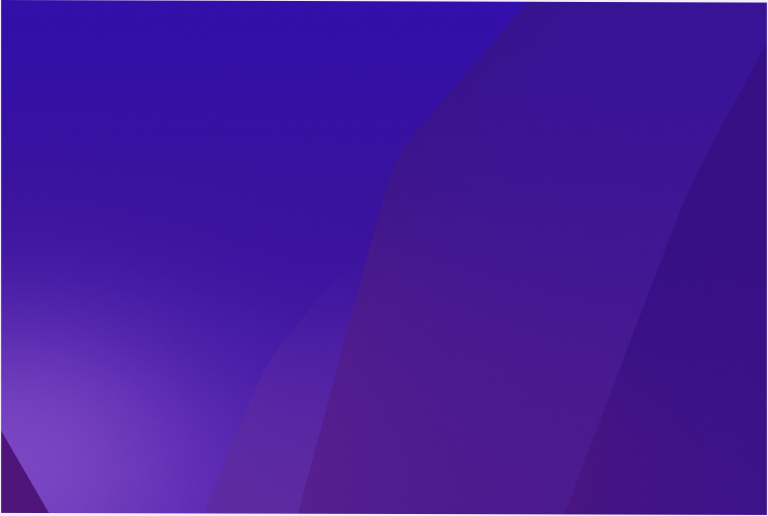
Write a WebGL 1 fragment shader that draws this background.

```glsl
precision highp float;

uniform vec2 u_resolution;

// Left sheet and its glow
const vec3 SKY_TOP = vec3(0.195, 0.060, 0.660);
const vec3 SKY_MID = vec3(0.225, 0.070, 0.615);
const vec3 SKY_LOW = vec3(0.320, 0.130, 0.680);
const vec3 GLOW = vec3(0.490, 0.280, 0.765);
const vec2 GLOW_CENTER = vec2(0.02, 0.10);
const vec2 GLOW_SIZE = vec2(0.24, 0.29);

// Folded sheets
const vec3 FOLD = vec3(0.365, 0.165, 0.620);
const vec3 BAND_TOP = vec3(0.220, 0.075, 0.590);
const vec3 BAND_LOW = vec3(0.290, 0.100, 0.560);
const vec3 BAND_WARM = vec3(0.340, 0.120, 0.560);
const vec3 SIDE_TOP = vec3(0.215, 0.060, 0.520);
const vec3 SIDE_LOW = vec3(0.240, 0.070, 0.540);
const vec3 SIDE_WARM = vec3(0.290, 0.085, 0.500);
const vec3 CORNER = vec3(0.310, 0.080, 0.480);
const vec3 MARGIN = vec3(0.950, 0.930, 0.970);

// Edge curves: base x, slope, extra slope above the knee, knee height
const vec4 FOLD_EDGE = vec4(0.264, 0.270, 0.300, 0.300);
const vec4 BAND_EDGE = vec4(0.387, 0.180, 0.406, 0.700);
const vec4 SIDE_EDGE = vec4(0.734, 0.255, 0.110, 0.640);
const vec2 CORNER_EDGE = vec2(0.066, -0.390);
const float KNEE_WIDTH = 0.04;
const float GRAIN = 0.006;

float hash(vec2 p) {
    return fract(sin(dot(p, vec2(127.1, 311.7))) * 43758.5);
}

// Horizontal offset from a line that bends smoothly at its knee
float edgeOffset(vec2 uv, vec4 edge) {
    float d = uv.y - edge.w;
    float bend = 0.5 * (d + sqrt(d * d + KNEE_WIDTH * KNEE_WIDTH));
    return uv.x - (edge.x + edge.y * uv.y + edge.z * bend);
}

float cover(float offset, float pixel) {
    return smoothstep(-pixel, pixel, offset);
}

vec3 leftSheet(vec2 uv) {
    float height = uv.y + 0.12 * (0.25 - uv.x);
    vec3 color = mix(SKY_LOW, SKY_MID, smoothstep(0.0, 0.62, height + 0.1 * uv.x));
    color = mix(color, SKY_TOP, smoothstep(0.55, 1.0, uv.y));
    vec2 d = (uv - GLOW_CENTER) / GLOW_SIZE;
    return mix(color, GLOW, 0.95 * exp(-dot(d, d)));
}

void main() {
    vec2 uv = gl_FragCoord.xy / u_resolution;
    vec2 pixel = 1.0 / u_resolution;

    // Glowing sheet with a fold that fades upward
    vec3 color = leftSheet(uv);
    float foldAmount = cover(edgeOffset(uv, FOLD_EDGE), 1.5 * pixel.x);
    foldAmount *= 0.85 * (1.0 - smoothstep(0.0, 0.55, uv.y));
    color = mix(color, FOLD, foldAmount);

    // Middle band, warmer toward its lower left edge
    float bandOffset = edgeOffset(uv, BAND_EDGE);
    vec3 band = mix(BAND_LOW, BAND_TOP, smoothstep(0.0, 1.0, uv.y));
    float warmth = exp(-max(bandOffset, 0.0) / 0.18) * (1.0 - smoothstep(0.0, 0.75, uv.y));
    band = mix(band, BAND_WARM, warmth);
    band.b -= 0.035 * exp(-max(bandOffset, 0.0) / 0.08) * smoothstep(0.2, 0.7, uv.y);
    color = mix(color, band, cover(bandOffset, pixel.x));

    // Dark side sheet
    float sideOffset = edgeOffset(uv, SIDE_EDGE);
    vec3 side = mix(SIDE_LOW, SIDE_TOP, smoothstep(0.0, 0.7, uv.y));
    warmth = exp(-max(sideOffset, 0.0) / 0.09) * (1.0 - smoothstep(0.0, 0.4, uv.y));
    side = mix(side, SIDE_WARM, warmth);
    color = mix(color, side, cover(sideOffset, pixel.x));

    // Corner wedge
    float wedge = CORNER_EDGE.x + CORNER_EDGE.y * uv.y - uv.x;
    color = mix(color, CORNER, cover(wedge, pixel.x));

    // Fine grain hides gradient banding
    color += GRAIN * (hash(floor(uv * vec2(512.0, 344.0))) - 0.5);

    // Thin, slightly tilted margin
    float across = min(uv.x - 0.0015, 0.9985 - uv.x);
    float up = min(uv.y - mix(0.006, 0.002, uv.x), 1.0 - 0.005 * uv.x - uv.y);
    float inside = clamp(across / pixel.x + 0.5, 0.0, 1.0);
    inside *= clamp(up / pixel.y + 0.5, 0.0, 1.0);
    gl_FragColor = vec4(mix(MARGIN, color, inside), 1.0);
}
```
